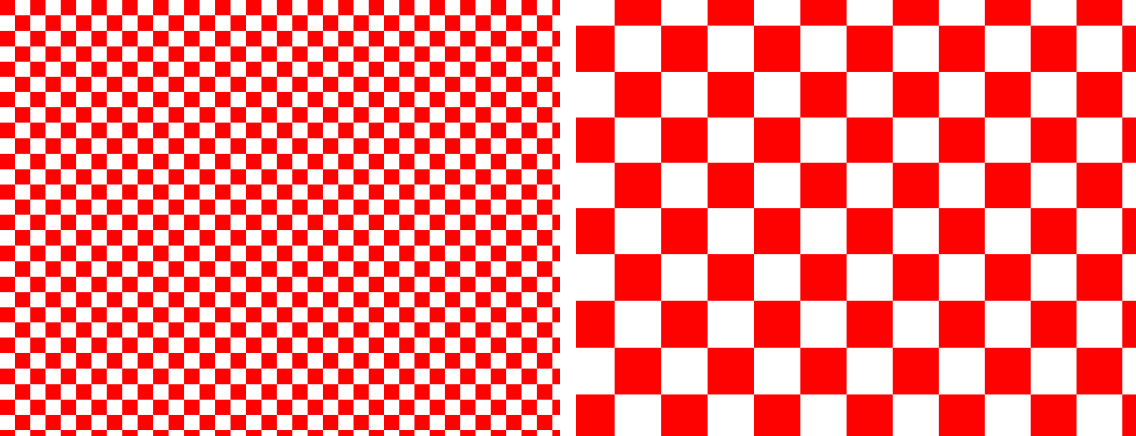
Left: the whole. Right: its middle third, enlarged.
Give the GLSL for this pattern, as a WebGL 1 fragment shader.

```glsl
precision highp float;
// A red and white checkerboard hung from the top left corner of the canvas.
// Two smoothed square waves, one per axis, are multiplied to give the squares;
// a slow sway of the grid lines makes the square sizes slightly uneven.

uniform vec2 u_resolution;

#define CELLS_ACROSS 36.46
#define RED vec3(0.995, 0.005, 0.005)
#define WHITE vec3(1.0)
#define EDGE_PIXELS 1.0
#define SWAY_AMOUNT vec2(0.038, 0.024)
#define SWAY_PERIOD vec2(27.0, 7.6)
#define SWAY_PEAK vec2(19.5, 3.2)
#define SWAY_BIAS vec2(-0.01, 0.0)

const float TAU = 6.28318;

// Shift of the grid lines near a position, in cells
vec2 gridSway(vec2 cell) {
  return SWAY_BIAS + SWAY_AMOUNT * cos(TAU * (cell - SWAY_PEAK) / SWAY_PERIOD);
}

// +1 in even cells and -1 in odd cells, with a linear ramp at each edge
vec2 squareWave(vec2 cell, float halfEdge) {
  vec2 edgeDistance = 0.5 - abs(mod(cell + 0.5, 2.0) - 1.0);
  return clamp(edgeDistance / halfEdge, -1.0, 1.0);
}

void main() {
  // Cell coordinates, counted rightwards and downwards from the top left
  float cellsPerPixel = CELLS_ACROSS / u_resolution.x;
  vec2 fromTopLeft = vec2(gl_FragCoord.x, u_resolution.y - gl_FragCoord.y);
  vec2 cell = fromTopLeft * cellsPerPixel;
  cell -= gridSway(cell);

  // Checker coverage
  vec2 wave = squareWave(cell, 0.5 * EDGE_PIXELS * cellsPerPixel);
  float redCover = 0.5 + 0.5 * wave.x * wave.y;

  gl_FragColor = vec4(mix(WHITE, RED, redCover), 1.0);
}
```
